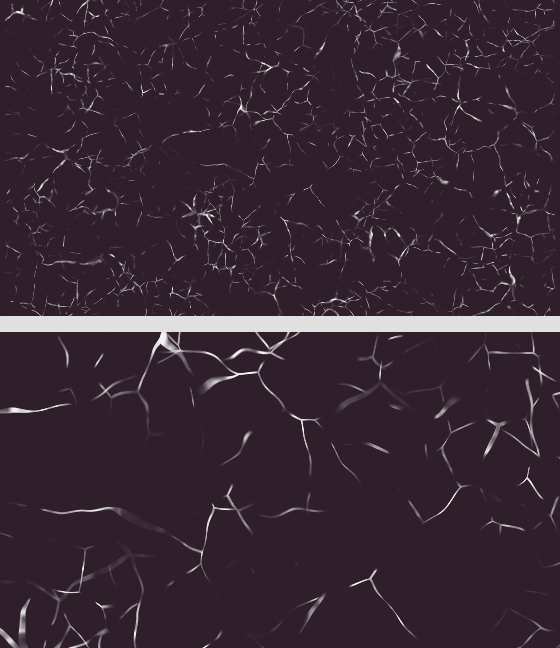
Top: the whole. Bottom: its middle third, enlarged.
A Shadertoy shader for this texture:

```glsl
// Dark plum marble crossed by thin, broken white veins.
// Each vein layer is a warped Voronoi edge net, thinned by noise into
// wisps, dashes and beads, with a few small grainy swellings.

#define STONE vec3(0.180, 0.120, 0.170)
#define VEIN vec3(0.950, 0.945, 0.940)
#define NET_SCALE 6.0
#define NET_GROWTH 1.75
#define BEND 0.040
#define WIGGLE 0.007
#define THIN 0.0011
#define SWELL 0.0022
#define WISP_SCALE 13.0
#define DASH_SCALE 58.0
#define GRAIN_SCALE 130.0
#define SIDE_MARGIN 0.018

vec2 hash2(vec2 p) {
    vec3 q = fract(p.xyx * vec3(0.1031, 0.1030, 0.0973));
    q += dot(q, q.yzx + 33.33);
    return fract((q.xx + q.yz) * q.zy);
}

float noise(vec2 p) {
    vec2 cell = floor(p), f = fract(p);
    f = f * f * (3.0 - 2.0 * f);
    float low = mix(hash2(cell).x, hash2(cell + vec2(1, 0)).x, f.x);
    float high = mix(hash2(cell + vec2(0, 1)).x, hash2(cell + vec2(1, 1)).x, f.x);
    return mix(low, high, f.y);
}

vec2 noise2(vec2 p) {
    return 2.0 * vec2(noise(p), noise(p + vec2(37.2, 91.7))) - 1.0;
}

// Distance to the nearest Voronoi border, in cell units
float edgeDistance(vec2 p) {
    vec2 cell = floor(p), f = fract(p);
    vec2 nearest = vec2(0.0), nearestCell = vec2(0.0);
    float best = 9.0;
    for (int y = -1; y <= 1; y++)
    for (int x = -1; x <= 1; x++) {
        vec2 g = vec2(x, y);
        vec2 r = g + hash2(cell + g) - f;
        float d = dot(r, r);
        if (d < best) { best = d; nearest = r; nearestCell = g; }
    }
    float edge = 9.0;
    for (int y = -2; y <= 2; y++)
    for (int x = -2; x <= 2; x++) {
        vec2 g = nearestCell + vec2(x, y);
        vec2 r = g + hash2(cell + g) - f;
        vec2 gap = r - nearest;
        if (dot(gap, gap) > 0.00001)
            edge = min(edge, dot(0.5 * (nearest + r), normalize(gap)));
    }
    return edge;
}

// Share of a pixel covered by a line of half-width w at distance d
float lineCoverage(float d, float w, float pixel) {
    return clamp((w - d) / pixel + 0.5, 0.0, 1.0)
         - clamp((-w - d) / pixel + 0.5, 0.0, 1.0);
}

// One net of veins; a higher rarity leaves fewer, shorter wisps
float veinLayer(vec2 p, float scale, float rarity, vec2 seed, float pixel) {
    vec2 q = p + BEND * noise2(p * 5.0 + seed)
               + WIGGLE * noise2(p * 36.0 + seed);
    float d = edgeDistance(q * scale + seed) / scale;

    float wisp = smoothstep(rarity, rarity + 0.3, noise(p * WISP_SCALE + seed * 1.7));
    float dash = smoothstep(0.36, 0.66, noise(p * DASH_SCALE + seed * 2.3));
    float grain = 0.2 + noise(p * GRAIN_SCALE + seed);
    float swell = smoothstep(0.66, 0.92, noise(p * 17.0 + seed * 3.1));

    float core = lineCoverage(d, THIN + SWELL * swell, pixel);
    return wisp * grain * core * mix(dash, 1.0, 0.25 * swell);
}

void mainImage(out vec4 fragColor, in vec2 fragCoord) {
    float pixel = 1.0 / iResolution.y;
    vec2 p = fragCoord * pixel;
    float aspect = iResolution.x * pixel;

    // Three nets, from long veins to short scattered wisps
    float clear = 1.0, scale = NET_SCALE;
    for (int i = 0; i < 3; i++) {
        float k = float(i);
        vec2 seed = vec2(17.3, 41.9) * (k + 1.0);
        float vein = veinLayer(p, scale, 0.27 + 0.13 * k, seed, pixel);
        clear *= 1.0 - clamp(vein, 0.0, 1.0);
        scale *= NET_GROWTH;
    }

    // Bare stone along the left and right sides
    float side = min(p.x, aspect - p.x);
    float inside = smoothstep(SIDE_MARGIN - 0.004, SIDE_MARGIN + 0.004, side);
    fragColor = vec4(mix(STONE, VEIN, (1.0 - clear) * inside), 1.0);
}
```
